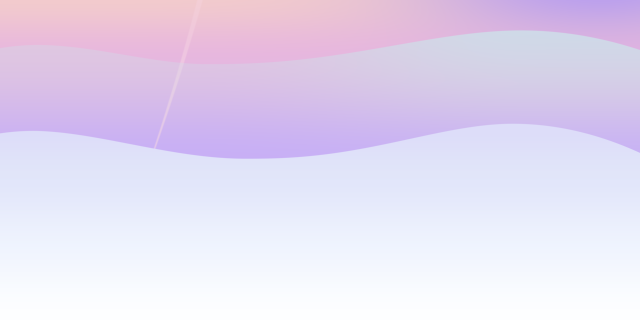
Write a Shadertoy shader that draws this background.

```glsl
// Soft pastel waves: a peach to violet sky, a translucent band and a pale foreground.

// Depth below the top of a wave with a crest, a trough and a second crest.
float waveDepth(float x, vec3 turnX, vec3 turnDepth, vec2 skew, float endBend) {
    float fall = clamp((x - turnX.x) / (turnX.y - turnX.x), 0.0, 1.0);
    float rise = clamp((x - turnX.y) / (turnX.z - turnX.y), 0.0, 1.0);
    float depth = mix(turnDepth.x, turnDepth.y, smoothstep(0.0, 1.0, pow(fall, skew.x)));
    depth = mix(depth, turnDepth.z, smoothstep(0.0, 1.0, pow(rise, skew.y)));
    float before = max(turnX.x - x, 0.0);
    float after = max(x - turnX.z, 0.0);
    return depth + 2.9 * before * before + endBend * after * after;
}

float below(float depth, float edge) {
    float pixel = 1.0 / iResolution.y;
    return smoothstep(-0.75 * pixel, 0.75 * pixel, depth - edge);
}

vec3 skyColor(vec2 p) {
    vec3 peach = vec3(0.950, 0.796, 0.800);
    vec3 pink = vec3(0.910, 0.720, 0.867);
    vec3 violet = vec3(0.780, 0.675, 0.965);
    vec3 sky = mix(peach, pink, smoothstep(-0.02, 0.18, p.y));
    sky = mix(sky, violet, smoothstep(0.13, 0.51, p.y));

    // Violet glow in the upper right corner
    vec2 q = (p - vec2(0.94, -0.04)) / vec2(0.29, 0.16);
    return mix(sky, vec3(0.725, 0.620, 0.935), exp(-dot(q, q)));
}

// Thin curved ray that narrows as it falls
float rayMask(vec2 p) {
    float center = 0.3125 - 0.135 * p.y - 0.0384 * p.y * p.y;
    float halfWidth = mix(0.0042, 0.0012, clamp(p.y / 0.47, 0.0, 1.0));
    float soft = 1.0 / iResolution.x;
    float body = 1.0 - smoothstep(halfWidth - soft, halfWidth + soft, abs(p.x - center));
    return body * mix(0.35, 0.6, smoothstep(0.0, 0.35, p.y));
}

vec3 foregroundColor(float depth) {
    vec3 color = mix(vec3(0.866, 0.866, 0.975), vec3(0.882, 0.898, 0.978),
                     smoothstep(0.40, 0.56, depth));
    color = mix(color, vec3(0.937, 0.955, 0.995), smoothstep(0.53, 0.80, depth));
    return mix(color, vec3(0.993, 0.996, 1.0), smoothstep(0.74, 1.0, depth));
}

void mainImage(out vec4 fragColor, in vec2 fragCoord) {
    vec2 p = fragCoord / iResolution.xy;
    p.y = 1.0 - p.y; // depth from the top

    float upperEdge = waveDepth(p.x, vec3(0.0586, 0.3255, 0.814),
                                vec3(0.1406, 0.2005, 0.095), vec2(1.0, 1.2), 1.77);
    float lowerEdge = waveDepth(p.x, vec3(0.052, 0.384, 0.801),
                                vec3(0.409, 0.496, 0.3867), vec2(0.93, 1.25), 2.3);

    vec3 color = skyColor(p);
    color = mix(color, vec3(0.965, 0.835, 0.890), rayMask(p));

    // Translucent band, strongest at its crest on the right
    float veil = 0.38 + 0.45 * smoothstep(0.3, 0.82, p.x);
    veil *= mix(1.0, 0.12, smoothstep(0.08, 0.52, p.y));
    color = mix(color, vec3(0.804, 0.882, 0.914), veil * below(p.y, upperEdge));

    // Pale foreground
    color = mix(color, foregroundColor(p.y), below(p.y, lowerEdge));
    fragColor = vec4(color, 1.0);
}
```
